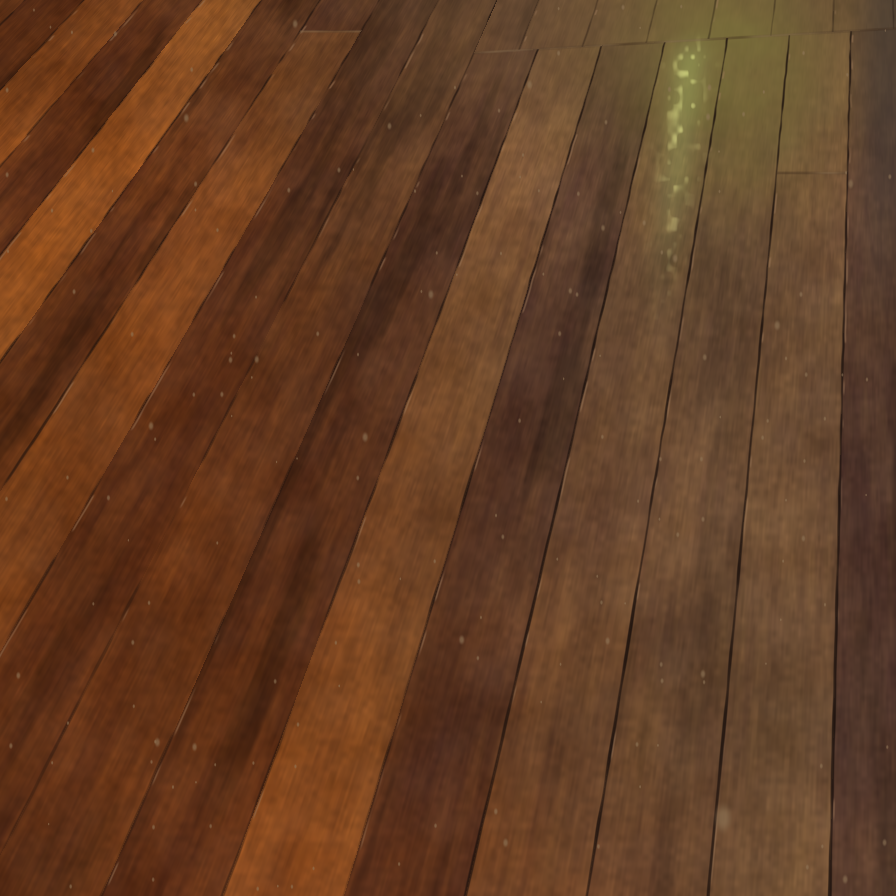
Give the GLSL for this texture, as a WebGL 2 fragment shader.

```glsl
#version 300 es
precision highp float;
uniform vec2 u_resolution;
out vec4 fragColor;

// Integer hash, 0 to 1
float hash(vec2 cell) {
  uvec2 q = uvec2(ivec2(cell) + 4096);
  uint h = q.x * 73856093u ^ q.y * 19349663u;
  h = (h ^ (h >> 15)) * 2246822519u;
  h = (h ^ (h >> 13)) * 3266489917u;
  return float((h ^ (h >> 16)) & 65535u) / 65535.0;
}

float noise(vec2 p) {
  vec2 i = floor(p), f = fract(p);
  f = f * f * (3.0 - 2.0 * f);
  return mix(mix(hash(i), hash(i + vec2(1, 0)), f.x),
             mix(hash(i + vec2(0, 1)), hash(i + 1.0), f.x), f.y);
}

float fbm(vec2 p) {
  float sum = 0.0, amp = 0.5;
  for (int i = 0; i < 4; i++) {
    sum += amp * noise(p);
    p = p * 2.03 + 17.0;
    amp *= 0.5;
  }
  return sum;
}

// Soft line of given half width
float line(float d, float halfWidth) {
  float soft = 0.5 / u_resolution.y + 0.0005;
  return 1.0 - smoothstep(halfWidth - soft, halfWidth + soft, abs(d));
}

// Lightness of each board, left to right
float boardTone(float board) {
  float tones[17] = float[17](0.3, 0.08, 0.8, 0.15, 1.1, 0.2, 0.62, 0.1, 0.28,
                              0.04, 0.66, 0.0, 0.45, 0.38, 0.5, -0.15, -0.15);
  return tones[int(clamp(board + 15.0, 0.0, 16.0))];
}

void main() {
  vec2 p = gl_FragCoord.xy / u_resolution;

  // Floor perspective: boards fan out from a point above the canvas
  float depth = 1.947 - p.y;
  float spacing = 0.0696 * depth;
  float slant = (p.x - 0.974) / depth;
  float across = (p.x - 0.974) / spacing + 0.355;
  float along = 14.0 / depth;

  // Far row of boards, offset sideways behind the end joints
  float rowEnd = 0.941 + 0.058 * (p.x - 0.53);
  bool inRow = across > -6.0;
  bool farRow = inRow && p.y > rowEnd;
  if (farRow) across += 0.3;
  float board = floor(across);
  float tone = boardTone(board);
  if (farRow) tone = 0.2 + 0.25 * hash(vec2(board, 9));

  // Single boards that are cut short
  float cut = board == -1.0 ? 0.807 : board == -9.0 ? 0.965 : 2.0;
  if (p.y > cut && !farRow) tone = board == -1.0 ? 0.65 : 0.1;

  // Wood: stretched grain, blotches and dark streaks
  float seed = board * 7.3;
  float grain = fbm(vec2(across * 11.0, along * 2.2 + seed));
  float blotch = fbm(vec2(across * 1.6 + seed, along * 1.4));
  tone += 0.65 * (grain - 0.47) + 0.7 * (blotch - 0.47);
  vec3 warm = mix(vec3(0.345, 0.172, 0.085), vec3(0.54, 0.29, 0.115), tone);
  vec3 cool = mix(vec3(0.365, 0.25, 0.185), vec3(0.52, 0.38, 0.24), tone);
  vec3 color = mix(warm, cool, smoothstep(0.18, 0.84, p.x + 0.25 * (p.y - 0.4)));
  color *= 0.95 + 0.1 * noise(vec2(across * 45.0, along * 9.0 + seed));
  color *= 0.94 + 0.12 * noise(p * 140.0);
  color *= 1.0 + 0.4 * (fbm(p * 5.0 + 3.0) - 0.47);
  color += 0.06 * (fbm(p * 24.0) - 0.47);
  float streak = smoothstep(0.48, 0.68, fbm(vec2(across * 3.0 + seed, along * 0.6)));
  color *= 1.0 - 0.2 * streak * (1.0 - smoothstep(0.2, 0.6, boardTone(board)));
  float haze = smoothstep(0.8, 1.0, p.y) * smoothstep(0.3, 0.6, p.x);
  color = mix(color, vec3(0.4, 0.3, 0.2), 0.45 * haze);

  // Greenish light spilled on the upper right, with sparkles
  vec2 spill = (p - vec2(0.81, 0.93)) / vec2(0.12, 0.15);
  float glow = exp(-dot(spill, spill)) * (0.7 + 0.6 * fbm(p * 25.0));
  float beamX = (p.x - 0.748 - 0.12 * (p.y - 0.75)) / 0.02;
  float beam = exp(-beamX * beamX) * smoothstep(0.58, 0.88, p.y) * (1.0 - smoothstep(0.93, 0.97, p.y));
  color = mix(color, vec3(0.48, 0.45, 0.23), 0.75 * min(glow, 1.0));
  color += vec3(0.07, 0.12, 0.07) * beam;
  color += vec3(0.25, 0.27, 0.18) * beam * smoothstep(0.6, 1.0, noise(p * vec2(150, 110)));
  float shade = smoothstep(0.94, 0.99, p.x) * smoothstep(0.55, 0.85, p.y);
  color = mix(color, vec3(0.24, 0.22, 0.2), 0.5 * shade);

  // Seams: crisp on the right, faint and broken on the left
  float seam = floor(across + 0.5);
  float wobble = 0.0007 * (noise(vec2(seam * 13.0, along * 8.0)) - 0.5);
  float seamDist = (across - seam) * spacing / sqrt(1.0 + slant * slant) + wobble;
  float wear = noise(vec2(seam * 5.0, along * 6.0));
  float crisp = smoothstep(0.2, 0.7, p.x);
  float strength = mix(0.25 + 0.35 * hash(vec2(seam, 5)), 0.85, crisp);
  strength *= mix(smoothstep(0.15, 0.75, wear), 0.65 + 0.35 * wear, crisp);
  if (farRow) strength *= 0.45;
  float halfWidth = spacing * (0.009 + 0.007 * wear);
  color = mix(color, vec3(0.1, 0.06, 0.045), strength * line(seamDist, halfWidth));
  float chip = smoothstep(0.65, 0.9, noise(vec2(seam * 9.0 + 40.0, along * 7.0)));
  color = mix(color, vec3(0.6, 0.46, 0.34), 0.5 * chip * line(seamDist - 0.0022, 0.0009));

  // End joints: a faint gap with a pale worn lip
  float gap = min(abs(p.y - cut), inRow ? abs(p.y - rowEnd) : 1.0);
  float lip = noise(p * 40.0);
  color = mix(color, vec3(0.19, 0.12, 0.07), 0.4 * (1.0 - lip) * line(gap, 0.0014));
  color = mix(color, vec3(0.55, 0.45, 0.33), 0.5 * lip * line(gap, 0.0012));

  // Scattered pale scuffs, from large to fine
  for (int layer = 0; layer < 3; layer++) {
    float level = float(layer);
    vec2 grid = p * (8.0 + 18.0 * level) + level * 31.0;
    vec2 cell = floor(grid);
    vec2 center = 0.3 + 0.4 * vec2(hash(cell + 71.0), hash(cell + 133.0));
    vec2 offset = (fract(grid) - center) * vec2(1.3, 0.8);
    float size = 0.07 + 0.08 * hash(cell + 211.0);
    float spot = 1.0 - smoothstep(0.2 * size, size, length(offset));
    color = mix(color, vec3(0.56, 0.46, 0.34), 0.6 * spot * step(0.93, hash(cell)));
  }

  fragColor = vec4(clamp(color, 0.0, 1.0), 1.0);
}
```
